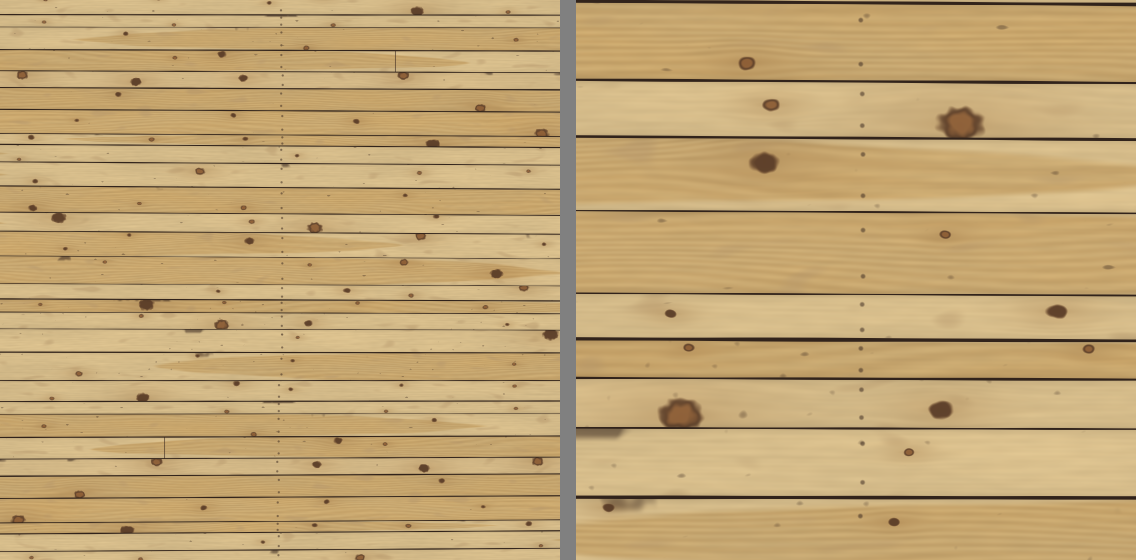
Left: the whole. Right: its middle third, enlarged.
Write a Shadertoy shader that draws this texture.

```glsl
#define PERIOD 0.690
#define TOP_OFFSET 0.0104
#define BEND 0.006
#define GAP_WIDTH 0.0019
#define KNOT_DENSITY 0.62
#define KNOT_MAX 0.0095
#define NAIL_X 0.503
#define JOINT vec2(3.0, 0.706)
#define SAPWOOD vec3(0.835, 0.735, 0.54)
#define HEARTWOOD vec3(0.77, 0.635, 0.41)
#define WEATHERED vec3(0.71, 0.59, 0.42)
#define DARK vec3(0.24, 0.17, 0.13)

// Per board: relative width, heartwood length (negative grows from the right).
const int COUNT = 19;
const float WIDTH_SUM = 530.0;
const vec2 BOARDS[COUNT] = vec2[COUNT](
    vec2(28, 0), vec2(17, 0), vec2(31, -0.88), vec2(29, 0.86), vec2(23, 0),
    vec2(30, 1.4), vec2(33, 1.5), vec2(15, -0.9), vec2(24, 0), vec2(33, 0),
    vec2(36, 1.4), vec2(26, 0), vec2(34, 0.72), vec2(38, 1.02), vec2(21, 0),
    vec2(18, 1.2), vec2(23, 0), vec2(32, 0), vec2(39, -0.74));

float hash(vec2 p) {
    return fract(sin(dot(p, vec2(127.1, 311.7))) * 43758.5);
}

float corner(vec2 cell, vec2 f, vec2 o) {
    float a = 6.2832 * hash(cell + o);
    return dot(vec2(cos(a), sin(a)), f - o);
}

float gradientNoise(vec2 p) {
    vec2 i = floor(p), f = p - i;
    vec2 u = f * f * f * (f * (f * 6.0 - 15.0) + 10.0);
    return mix(mix(corner(i, f, vec2(0)), corner(i, f, vec2(1, 0)), u.x),
               mix(corner(i, f, vec2(0, 1)), corner(i, f, vec2(1)), u.x), u.y);
}

// Share of a pixel covered by a line at distance d.
float lineCover(float d, float halfWidth, float px) {
    return (clamp(d + 0.5 * px, -halfWidth, halfWidth)
          - clamp(d - 0.5 * px, -halfWidth, halfWidth)) / px;
}

void mainImage(out vec4 fragColor, in vec2 fragCoord) {
    float px = 1.0 / iResolution.y;
    vec2 p = fragCoord / iResolution.xy;
    p.y = 1.0 - p.y + TOP_OFFSET;

    // The stack of boards repeats downward, mirrored every other time.
    float cycle = floor(p.y / PERIOD);
    p.y -= cycle * PERIOD;
    if (mod(cycle, 2.0) > 0.5) p.x = 1.0 - p.x;
    p.y -= BEND * p.x * sin(3.1416 * p.y / PERIOD);

    // Find the board under this point.
    float top = 0.0, height = 0.0;
    int index = 0;
    for (int i = 0; i < COUNT; i++) {
        index = i;
        height = BOARDS[i].x * PERIOD / WIDTH_SUM;
        if (p.y < top + height || i == COUNT - 1) break;
        top += height;
    }
    float id = float(index), v = (p.y - top) / height;
    float tone = hash(vec2(id, 3.7));

    // Knots, with a halo, side streaks and grain pushed around them.
    float warp = 0.0, halo = 0.0, core = 0.0, rim = 0.0;
    for (int k = 0; k < 6; k++) {
        vec2 key = vec2(id + 0.5, float(k) * 7.3);
        if (hash(key) > KNOT_DENSITY) continue;
        vec2 center = vec2((float(k) + 0.1 + 0.8 * hash(key + 1.1)) / 6.0,
                           top + height * mix(0.1, 0.9, hash(key + 2.3)));
        float size = hash(key + 4.9);
        float r = mix(0.0022, KNOT_MAX, size * size * size);
        vec2 d = (p - center) / r;
        float dist = length(d / vec2(1.35, 1.0))
                   + 0.3 * gradientNoise(p * 170.0 + key);
        float soft = max(px / r, 0.25);
        float inside = 1.0 - smoothstep(1.0 - soft, 1.0 + soft, dist);
        float fall = exp(-0.12 * dot(d * vec2(0.4, 1), d * vec2(0.4, 1)));
        warp += d.y * r * fall * 0.6;
        halo = max(halo, max(0.6 * fall, exp(-abs(d.x) * 0.2 - d.y * d.y)));
        core = max(core, inside);
        rim = max(rim, inside * max(smoothstep(0.45, 0.95, dist),
                                    0.9 * step(0.6, hash(key + 6.1))));
    }
    vec2 grainPoint = vec2(p.x, p.y - warp) + id * vec2(3.17, 1.73);

    // Heartwood streak, narrowing to a pointed tip.
    float reach = BOARDS[index].y;
    float along = reach < 0.0 ? 1.0 - p.x : p.x;
    float left = abs(reach) - along
               + 0.05 * gradientNoise(grainPoint * vec2(9, 60));
    float halfStreak = 0.56 * (1.0 - exp(-5.0 * max(left, 0.0)));
    float drift = 0.16 * gradientNoise(grainPoint * vec2(3.5, 1));
    float heart = smoothstep(-0.05, 0.05, halfStreak - abs(v - 0.5 - drift))
                * smoothstep(0.0, 0.02, left);

    // Base colour, growth rings and fine fibres.
    float blotch = gradientNoise(grainPoint * vec2(7, 34));
    float fibre = gradientNoise(grainPoint * vec2(14, 420))
                + 0.6 * gradientNoise(grainPoint * vec2(60, 260));
    float ringPhase = grainPoint.y * 190.0
                    + 4.0 * gradientNoise(grainPoint * vec2(3.5, 24));
    float rings = sin(6.2832 * ringPhase);
    vec3 color = mix(SAPWOOD, HEARTWOOD, heart * (0.85 + 0.3 * blotch));
    color = mix(color, WEATHERED, 0.5 * smoothstep(0.78, 0.9, tone) * (0.3 + heart));
    color *= 0.985 + 0.035 * tone + 0.045 * blotch + 0.035 * fibre;
    color *= 1.0 + rings * mix(0.006, 0.028, heart) * vec3(0.7, 1.0, 1.4);

    // Stains, flecks and bark along the upper edge.
    float stain = gradientNoise(grainPoint * vec2(23, 65));
    float fleck = gradientNoise(grainPoint * vec2(75, 150) + 9.0);
    float bark = gradientNoise(vec2(p.x * 13.0, id * 5.37))
               + 0.12 * gradientNoise(grainPoint * 90.0);
    color = mix(color, WEATHERED, 0.45 * smoothstep(0.28, 0.55, stain));
    color = mix(color, DARK, 0.38 * smoothstep(0.5, 0.65, fleck));
    color = mix(color, DARK, 0.55 * smoothstep(0.4, 0.5, bark)
                                  * (1.0 - smoothstep(0.08, 0.22, v)));

    // Knot colours.
    color = mix(color, vec3(0.62, 0.46, 0.27), 0.42 * halo);
    color = mix(color, vec3(0.53, 0.34, 0.19), 0.85 * core);
    color = mix(color, DARK, 0.65 * rim);

    // Nail pairs and one butt joint.
    float nailX = NAIL_X + 0.004 * (tone - 0.5);
    vec2 nail = vec2(p.x - nailX, (abs(v - 0.5) - 0.28) * height);
    color = mix(color, DARK, 0.55 * (1.0 - smoothstep(0.0006, 0.0014 + px, length(nail))));
    float joint = lineCover(p.x - JOINT.y, 0.0007, px) * step(abs(id - JOINT.x), 0.5);
    color = mix(color, DARK, 0.8 * joint);

    // Dark gaps of uneven width between boards.
    float edge = min(v, 1.0 - v) * height;
    float edgeId = v < 0.5 ? id : mod(id + 1.0, float(COUNT));
    float uneven = 0.45 + 0.65 * hash(vec2(edgeId, 8.2))
                 + 0.5 * gradientNoise(vec2(p.x * 11.0, edgeId * 3.3));
    color *= 1.0 - 0.13 * exp(-edge / 0.0018);
    color = mix(color, DARK * 0.8, lineCover(edge, 0.5 * GAP_WIDTH * max(uneven, 0.25), px));

    fragColor = vec4(clamp(color, 0.0, 1.0), 1.0);
}
```
